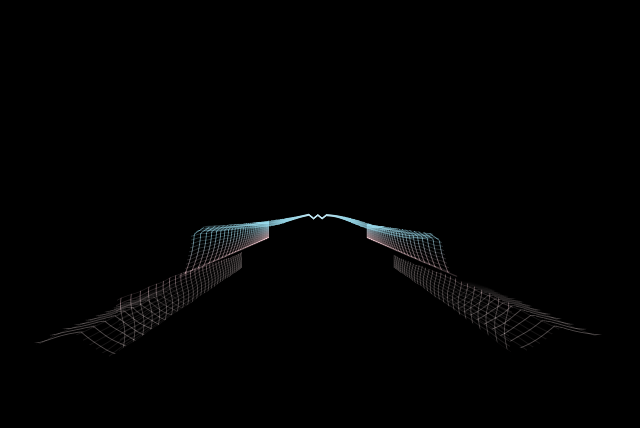
Give the GLSL for this background, as a WebGL 2 fragment shader.

```glsl
#version 300 es
precision highp float;
// Two wire-mesh embankments recede to one vanishing point on black.
// Each cross-section is a radius over the slope of a ray from that point;
// scaled copies form the ribs, and constant slopes form the long rails.

#define VANISH vec2(0.745, 0.494)
#define RIB_STEP 0.055
#define LINE_WIDTH 0.0019
#define WOBBLE 0.010
#define ICE vec3(0.60, 0.86, 0.93)
#define ROSE vec3(0.66, 0.55, 0.57)
#define ASH vec3(0.42, 0.39, 0.39)

uniform vec2 u_resolution;
out vec4 fragColor;

vec2 hashGradient(vec2 cell) {
    float a = 6.2832 * fract(sin(dot(cell, vec2(127.1, 311.7))) * 43758.5);
    return vec2(cos(a), sin(a));
}

float gradientNoise(vec2 p) {
    vec2 i = floor(p), f = fract(p);
    vec2 w = f * f * f * (f * (f * 6.0 - 15.0) + 10.0);
    vec2 e = vec2(1.0, 0.0);
    float low = mix(dot(hashGradient(i), f),
                    dot(hashGradient(i + e), f - e), w.x);
    float high = mix(dot(hashGradient(i + e.yx), f - e.yx),
                     dot(hashGradient(i + e.xx), f - e.xx), w.x);
    return mix(low, high, w.y);
}

// Coverage of lines at whole values of phase; close lines blend to a tone.
float lines(float phase, float pixel) {
    float slope = max(length(vec2(dFdx(phase), dFdy(phase))), 1e-5);
    float dist = abs(fract(phase + 0.5) - 0.5) / slope;
    float width = LINE_WIDTH / pixel;
    float sharp = clamp(0.5 + 0.5 * width - dist, 0.0, 1.0) * min(width, 1.0);
    return mix(sharp, min(width * slope, 1.0), smoothstep(0.35, 0.8, slope));
}

// Window that is one between two values, with soft ends.
float band(float lo, float hi, float soft, float x) {
    return smoothstep(lo - soft, lo + soft, x)
         * (1.0 - smoothstep(hi - soft, hi + soft, x));
}

// Rib index for a profile radius at this distance from the axis.
float ribIndex(float radius, float u) {
    return (radius / u - 1.0) / RIB_STEP;
}

void main() {
    float pixel = 1.0 / u_resolution.y;
    vec2 p = gl_FragCoord.xy * pixel;
    p.x += 0.75 - 0.5 * u_resolution.x * pixel;
    float right = step(VANISH.x, p.x);
    float u = abs(p.x - VANISH.x);
    float v = VANISH.y - p.y;
    float depth = max(u, 0.02);
    float ray = v / depth;
    float bump = gradientNoise(vec2(4.0 / depth, 3.7 + 9.0 * right));
    float r = ray + WOBBLE * bump;
    vec3 color = vec3(0.0);

    // Outer floor, fading with distance.
    float rf = r + 0.025 * right;
    float floorRadius = 0.48 + 0.42 * (0.66 - rf)
                      + 0.09 * (1.0 - smoothstep(0.44, 0.49, rf));
    float floorRib = ribIndex(floorRadius, depth);
    float floorMask = band(0.445, 0.675, 0.006, rf) * step(-0.4, floorRib)
                    * (1.0 - smoothstep(2.0, 15.0, floorRib));
    float floorMesh = lines(floorRib, pixel) + 0.3 * lines(rf / 0.035, pixel);
    color += ASH * floorMesh * floorMask * 0.95;

    // Lower wall, cut off at its far end.
    float wallRadius = 0.456 - 0.015 * right + 0.005 * cos((r - 0.449) * 19.5);
    float wallRib = ribIndex(wallRadius, depth);
    float wallTop = mix(0.47, 0.415, smoothstep(0.18, 0.32, u)) + 0.035 * right;
    float wallMask = band(wallTop, 0.675 + 0.025 * right * smoothstep(0.2, 0.45, u),
                          0.006, r)
                   * step(-0.4, wallRib) * smoothstep(0.176, 0.178, u);
    float wallMesh = lines(wallRib, pixel) + 0.45 * lines(r / 0.026, pixel);
    color += mix(ROSE, ASH, smoothstep(0.42, 0.52, r)) * wallMesh * wallMask * 0.8;

    // Upper wall with a rounded lip, from ice blue down to rose.
    float lip = 0.055 * right;
    float upperRadius = 0.288 - 0.006 * right + 0.28 * ray * ray * ray
                      - 0.021 * (1.0 - smoothstep(0.09 + lip, 0.15 + lip, ray));
    float upperRib = ribIndex(upperRadius, depth);
    float upperMask = band(0.094 + lip, 0.432, 0.005, ray)
                    * step(-0.4, upperRib) * smoothstep(0.113, 0.115, u);
    vec3 upperColor = mix(ICE, ROSE, smoothstep(0.14, 0.42, ray));
    float upperMesh = 0.8 * lines(upperRib, pixel) + 0.3 * lines(r / 0.03, pixel);
    color += upperColor * upperMesh * upperMask;

    // Rose rail along the foot of the upper wall.
    float rail = abs(ray - 0.43 - 0.3 * WOBBLE * bump) * u;
    float railMask = band(0.115, 0.325, 0.002, u) * (1.0 - 0.5 * smoothstep(0.2, 0.32, u));
    color += ROSE * 0.6 * railMask * (1.0 - smoothstep(0.0, LINE_WIDTH + 0.5 * pixel, rail));

    // Crest ribbon: solid near the centre, grazing strands farther out.
    float crest = mix(0.030 - 0.037 * exp(-6.5 * (u - 0.02)),
                      0.045 * smoothstep(0.01, 0.23, u) - 0.006, right);
    float notch = 0.002 - 0.008 * abs(u - 0.01) / 0.01;
    crest = mix(notch, crest, step(0.02, u)) + 0.0015 * bump * smoothstep(0.03, 0.1, u);
    float thick = 0.005 + 0.008 * smoothstep(0.03, 0.11, u);
    float ribbon = band(crest, crest + thick, 0.6 * pixel, v);
    float outward = smoothstep(0.07, 0.17, u);
    float strands = 0.14 + 0.5 * lines((v - crest) / 0.0055, pixel);
    float solid = mix(0.95, strands, outward) * (1.0 - smoothstep(0.255, 0.272, u));
    vec3 ribbonColor = mix(vec3(0.80, 0.95, 1.0), ICE, smoothstep(0.0, 0.08, u));
    color = mix(color, ribbonColor, ribbon * solid);

    fragColor = vec4(min(color, 1.0), 1.0);
}
```
